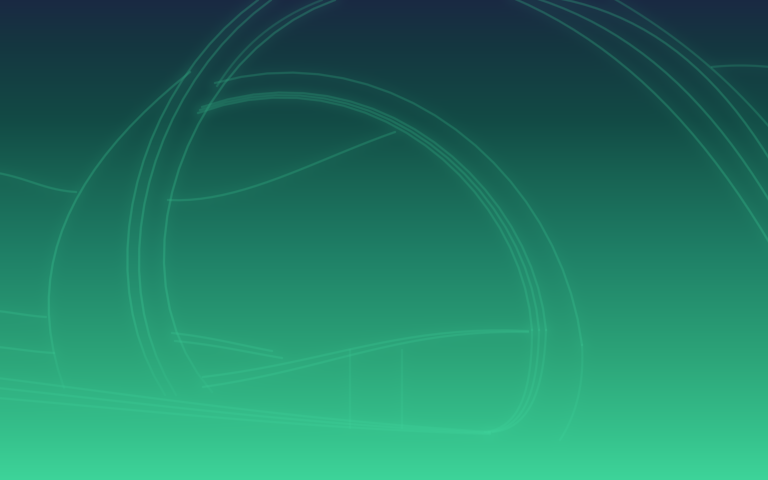
This background is drawn by a Shadertoy shader. Its source:

```glsl
// Fine looping light trails over a vertical gradient from night blue to mint green.

const float GRID = 480.0;       // grid units per canvas height, y pointing down
const int SEGMENTS = 20;        // straight pieces per curve
const vec3 TRAIL_COLOR = vec3(0.22, 0.78, 0.57);

// Background colour; each stop holds rgb and its depth below the top edge.
vec3 backdrop(float depth) {
    vec4 stops[8] = vec4[8](
        vec4(0.10, 0.16, 0.26, 0.00), vec4(0.08, 0.21, 0.25, 0.09),
        vec4(0.07, 0.29, 0.27, 0.25), vec4(0.09, 0.38, 0.32, 0.36),
        vec4(0.12, 0.50, 0.40, 0.53), vec4(0.17, 0.64, 0.47, 0.74),
        vec4(0.21, 0.76, 0.55, 0.91), vec4(0.24, 0.83, 0.60, 1.00));
    vec3 color = stops[0].rgb;
    for (int i = 1; i < 8; i++) {
        float t = (depth - stops[i - 1].w) / (stops[i].w - stops[i - 1].w);
        color = mix(color, stops[i].rgb, clamp(t, 0.0, 1.0));
    }
    return color;
}

float segmentDistance(vec2 p, vec2 a, vec2 b) {
    vec2 ab = b - a;
    float t = clamp(dot(p - a, ab) / dot(ab, ab), 0.0, 1.0);
    return length(p - a - ab * t);
}

vec2 bezier(vec2 a, vec2 b, vec2 c, vec2 d, float t) {
    float s = 1.0 - t;
    return s * s * s * a + 3.0 * s * t * (s * b + t * c) + t * t * t * d;
}

float curveDistance(vec2 p, vec2 a, vec2 b, vec2 c, vec2 d) {
    float nearest = 1e5;
    vec2 previous = a;
    for (int i = 1; i <= SEGMENTS; i++) {
        vec2 next = bezier(a, b, c, d, float(i) / float(SEGMENTS));
        nearest = min(nearest, segmentDistance(p, previous, next));
        previous = next;
    }
    return nearest;
}

// Thin smooth line with a faint halo.
float ink(float dist) {
    float soft = max(1.1, 0.9 * GRID / iResolution.y);
    float line = 1.0 - smoothstep(0.2, 0.2 + 1.5 * soft, dist);
    return line + 0.14 * exp(-dist * dist / 60.0);
}

// One curve from a to d with control points b and c.
float trail(vec2 p, vec2 a, vec2 b, vec2 c, vec2 d) {
    return ink(curveDistance(p, a, b, c, d));
}

// Several curves whose ends fan out by the given steps.
float bundle(vec2 p, vec2 a, vec2 b, vec2 c, vec2 d, vec2 stepA, vec2 stepD, int count) {
    float sum = 0.0;
    for (int i = 0; i < count; i++) {
        vec2 shiftA = stepA * float(i);
        vec2 shiftD = stepD * float(i);
        sum += trail(p, a + shiftA, b + mix(shiftA, shiftD, 0.33),
                     c + mix(shiftA, shiftD, 0.67), d + shiftD);
    }
    return sum;
}

// Large loop on the left and its outer arc.
float leftLoop(vec2 p) {
    float sum = bundle(p, vec2(258, 0), vec2(140, 85), vec2(85, 270), vec2(165, 395),
                       vec2(13, 0), vec2(11, 0), 2);
    sum += trail(p, vec2(335, 0), vec2(190, 50), vec2(105, 270), vec2(212, 392));
    sum += 0.7 * trail(p, vec2(322, 0), vec2(270, 20), vec2(240, 50), vec2(217, 86));
    sum += trail(p, vec2(190, 72), vec2(80, 160), vec2(18, 260), vec2(64, 388));
    return sum * (1.0 - 0.7 * smoothstep(300.0, 395.0, p.y));
}

// Central ring: a bright inner bundle and a single outer line.
float centerRing(vec2 p) {
    float sum = 0.75 * bundle(p, vec2(198, 113), vec2(368, 50), vec2(523, 190), vec2(532, 330),
                              vec2(2, -3), vec2(7, 0), 3);
    sum += 0.6 * bundle(p, vec2(532, 330), vec2(532, 385), vec2(522, 428), vec2(485, 432),
                        vec2(7, 0), vec2(4, 0), 3);
    sum += 0.8 * trail(p, vec2(215, 83), vec2(390, 33), vec2(560, 170), vec2(582, 345));
    sum += 0.5 * trail(p, vec2(582, 345), vec2(584, 380), vec2(578, 412), vec2(560, 440));
    return sum;
}

// Sweeping strands in the upper right corner.
float rightSweep(vec2 p) {
    float sum = bundle(p, vec2(513, -2), vec2(618, 43), vec2(700, 125), vec2(772, 247),
                       vec2(22, 0), vec2(0, -42), 3);
    sum += 0.8 * trail(p, vec2(613, -2), vec2(675, 34), vec2(725, 75), vec2(772, 130));
    return sum + 0.7 * trail(p, vec2(712, 67), vec2(730, 65), vec2(750, 65), vec2(770, 67));
}

// Hills, ground lines and posts seen between the loops.
float landscape(vec2 p) {
    float sum = 0.8 * trail(p, vec2(168, 200), vec2(240, 204), vec2(315, 160), vec2(395, 132));
    sum += 0.8 * trail(p, vec2(-2, 173), vec2(30, 179), vec2(45, 190), vec2(76, 192));
    sum += 0.7 * bundle(p, vec2(203, 377), vec2(330, 362), vec2(400, 325), vec2(528, 331),
                        vec2(0, 10), vec2(0, 1), 2);
    sum += 0.7 * bundle(p, vec2(172, 333), vec2(210, 337), vec2(240, 345), vec2(272, 351),
                        vec2(3, 8), vec2(10, 7), 2);
    sum += 0.7 * bundle(p, vec2(-2, 311), vec2(15, 313), vec2(30, 316), vec2(46, 317),
                        vec2(0, 36), vec2(8, 36), 2);
    sum += 0.6 * bundle(p, vec2(-2, 378), vec2(140, 396), vec2(300, 420), vec2(490, 432),
                        vec2(0, 10), vec2(0, 1), 3);
    for (int i = 0; i < 2; i++) {
        float x = 350.0 + 52.0 * float(i);
        sum += 0.4 * ink(segmentDistance(p, vec2(x, 350), vec2(x, 428)));
    }
    return sum;
}

void mainImage(out vec4 fragColor, in vec2 fragCoord) {
    vec2 p = vec2(fragCoord.x, iResolution.y - fragCoord.y) * GRID / iResolution.y;
    float light = leftLoop(p) + centerRing(p) + rightSweep(p) + landscape(p);
    float depth = p.y / GRID;
    vec3 trailColor = TRAIL_COLOR + vec3(0.05, 0.10, 0.08) * depth;
    vec3 color = mix(backdrop(depth), trailColor, 0.65 * (1.0 - exp(-0.55 * light)));
    fragColor = vec4(color, 1.0);
}
```
